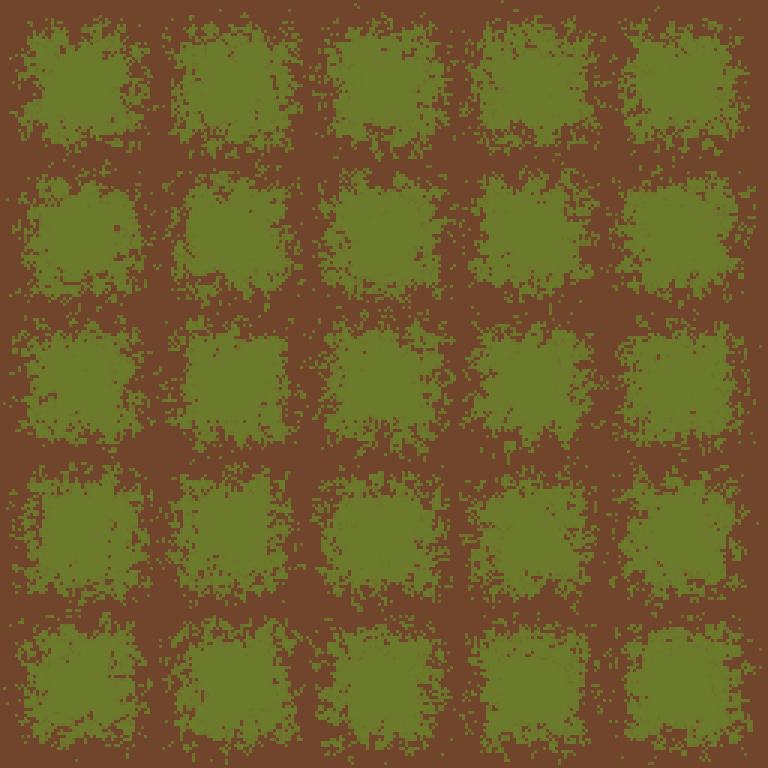
This pattern is drawn by a Shadertoy shader. Its source:

```glsl
// Five by five ragged grass patches on bare soil.
// Rounded-box distances are roughened by two scales of cellular noise and a
// per-grain hash, then thresholded on a fine square grid with smoothed borders.

#define REPEATS 5.0        // patches across and down
#define PITCH 0.1945       // spacing of patch centres
#define CENTRE vec2(0.498) // middle of the patch grid
#define HALF_SIZE 0.0695   // patch half width
#define ROUNDING 0.030     // corner radius
#define GRAINS 256.0       // grains across the canvas
#define COARSE_WEAR 0.052  // depth of the large bites
#define FINE_WEAR 0.040    // depth of the small bites
#define GRAIN_WEAR 0.030   // scatter of single grains
#define SOIL vec3(0.44, 0.27, 0.17)
#define GRASS vec3(0.42, 0.48, 0.17)
#define DRY_GRASS vec3(0.43, 0.44, 0.17)

vec2 hash2(vec2 p) {
    vec3 q = fract(p.xyx * vec3(0.1031, 0.1030, 0.0973));
    q += dot(q, q.yzx + 33.33);
    return fract((q.xx + q.yz) * q.zy);
}

// Distance to the nearest jittered feature point
float cellular(vec2 p) {
    vec2 cell = floor(p);
    float nearest = 4.0;
    for (int y = -1; y <= 1; y++) {
        for (int x = -1; x <= 1; x++) {
            vec2 neighbour = cell + vec2(x, y);
            vec2 offset = neighbour + hash2(neighbour) - p;
            nearest = min(nearest, dot(offset, offset));
        }
    }
    return sqrt(nearest);
}

float roundedBox(vec2 p, float halfSize, float radius) {
    vec2 q = abs(p) - halfSize + radius;
    return length(max(q, 0.0)) + min(max(q.x, q.y), 0.0) - radius;
}

// Signed distance to the worn patch edge, negative inside
float patchField(vec2 p) {
    float lastPatch = 0.5 * (REPEATS - 1.0);
    vec2 index = clamp(floor((p - CENTRE) / PITCH + 0.5), -lastPatch, lastPatch);
    vec2 variation = hash2(index + 17.0) - 0.5;
    vec2 local = p - CENTRE - index * PITCH - 0.006 * variation;
    float d = roundedBox(local, HALF_SIZE + 0.004 * variation.x, ROUNDING);
    d += COARSE_WEAR * (cellular(p * 42.0 + 5.0) - 0.45);
    d += FINE_WEAR * (cellular(p * 95.0 + 31.0) - 0.45);
    return d;
}

// Flat colour of one grain
vec3 grainColour(vec2 grain) {
    float d = patchField((grain + 0.5) / GRAINS);
    d += GRAIN_WEAR * (hash2(grain + 71.0).x - 0.5);
    vec3 grass = mix(GRASS, DRY_GRASS, smoothstep(-0.014, -0.003, d));
    return d < 0.0 ? grass : SOIL;
}

void mainImage(out vec4 fragColor, in vec2 fragCoord) {
    vec2 g = fragCoord / iResolution.xy * GRAINS - 0.5;
    vec2 grain = floor(g);

    // Blend neighbouring grains over one pixel at their shared border
    vec2 footprint = GRAINS / iResolution.xy;
    vec2 blend = clamp((fract(g) - 0.5) / footprint + 0.5, 0.0, 1.0);
    vec3 lower = mix(grainColour(grain), grainColour(grain + vec2(1, 0)), blend.x);
    vec3 upper = mix(grainColour(grain + vec2(0, 1)), grainColour(grain + 1.0), blend.x);
    fragColor = vec4(mix(lower, upper, blend.y), 1.0);
}
```
